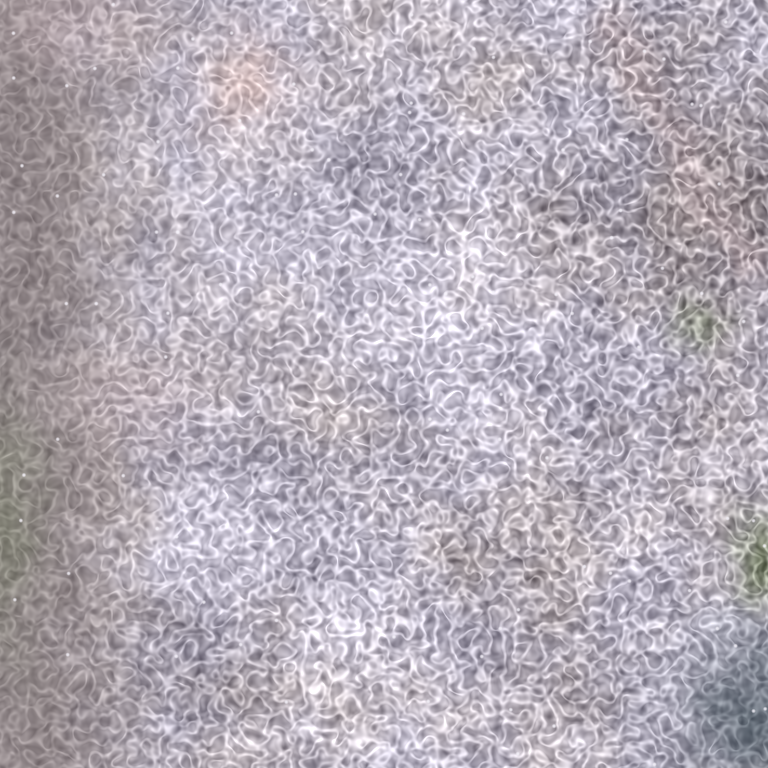
Give the GLSL for this texture, as a WebGL 2 fragment shader.

```glsl
#version 300 es
precision highp float;
// Pale lilac grit with short curled flecks, worn warm edges and mossy stains.
// Layered gradient noise gives the grain and its ridges; broad noise and soft
// elliptical patches vary the brightness, contrast and tint.

uniform vec2 u_resolution;
out vec4 fragColor;

const vec3 COOL_CAST = vec3(0.000, -0.020, 0.042);
const vec3 WARM_CAST = vec3(0.022, -0.018, -0.008);
const vec3 PEACH = vec3(0.87, 0.77, 0.76);
const vec3 ROSE = vec3(0.74, 0.67, 0.69);
const vec3 UMBER = vec3(0.51, 0.47, 0.48);
const vec3 MOSS = vec3(0.49, 0.53, 0.42);
const vec3 SLATE = vec3(0.36, 0.40, 0.44);

vec2 hash2(vec2 p) {
    vec3 q = fract(p.xyx * vec3(0.1031, 0.1030, 0.0973));
    q += dot(q, q.yzx + 33.33);
    return fract((q.xx + q.yz) * q.zy);
}

float cornerSlope(vec2 cell, vec2 offset) {
    float angle = 6.2832 * hash2(cell).x;
    return dot(vec2(cos(angle), sin(angle)), offset);
}

// Gradient noise, roughly -0.7 to 0.7
float gradientNoise(vec2 p) {
    vec2 i = floor(p), f = fract(p);
    vec2 w = f * f * f * (f * (f * 6.0 - 15.0) + 10.0);
    vec2 e = vec2(1.0, 0.0);
    float low = mix(cornerSlope(i, f), cornerSlope(i + e, f - e), w.x);
    float high = mix(cornerSlope(i + e.yx, f - e.yx),
                     cornerSlope(i + e.xx, f - e.xx), w.x);
    return mix(low, high, w.y);
}

// Sum of octaves with a gentle falloff
float broadNoise(vec2 p, float falloff) {
    float sum = 0.0, weight = 1.0;
    for (int k = 0; k < 3; k++) {
        sum += weight * gradientNoise(p);
        p = p * 2.17 + 13.7;
        weight *= falloff;
    }
    return sum;
}

// Soft elliptical patch, 1 at its centre
float patchMask(vec2 p, vec2 centre, vec2 radius) {
    vec2 d = (p - centre) / radius;
    return exp(-dot(d, d));
}

// Soft streak along the segment a-b
float streakMask(vec2 p, vec2 a, vec2 b, float radius) {
    vec2 ab = b - a;
    float t = clamp(dot(p - a, ab) / dot(ab, ab), 0.0, 1.0);
    float d = length(p - a - ab * t) / radius;
    return exp(-d * d);
}

// Rounded grit overlaid with thin curled ridges, centred on zero
float grain(vec2 p) {
    vec2 warp = vec2(gradientNoise(p * 42.0 + 3.1), gradientNoise(p * 42.0 + 57.3));
    vec2 q = p + 0.007 * warp;
    float body = gradientNoise(q * 72.0 + 21.0);
    float fine = gradientNoise(q * 124.0 + 80.0);
    float curl = 1.0 - smoothstep(0.0, 0.24, abs(gradientNoise(q * 58.0 + 9.0)));
    return 0.21 * body + 0.18 * fine + 0.18 * (curl - 0.37);
}

// Sparse bright specks, one candidate per cell
float specks(vec2 p, float cells, float density) {
    vec2 cell = floor(p * cells);
    vec2 centre = 0.3 + 0.4 * hash2(cell + 31.0);
    float present = step(1.0 - density, hash2(cell + 77.0).x);
    return present * (1.0 - smoothstep(0.05, 0.30, length(fract(p * cells) - centre)));
}

void main() {
    vec2 uv = gl_FragCoord.xy / u_resolution;
    vec2 p = uv + 0.035 * vec2(broadNoise(uv * 9.0 + 5.0, 0.6),
                               broadNoise(uv * 9.0 + 44.0, 0.6));

    // Broad light and tint
    float leftEdge = 1.0 - smoothstep(0.02, 0.24, p.x);
    float light = 0.715 + 0.12 * broadNoise(uv * 4.0 + 2.0, 0.85);
    light += 0.045 * patchMask(p, vec2(0.43, 0.55), vec2(0.22, 0.45));
    light -= 0.085 * patchMask(p, vec2(0.47, 0.76), vec2(0.07, 0.06));
    light -= 0.055 * patchMask(p, vec2(0.72, 0.66), vec2(0.11, 0.08));
    float warmth = clamp(0.22 + 0.9 * broadNoise(uv * 5.0 + 70.0, 0.6) + leftEdge, 0.0, 1.0);
    vec3 colour = light + mix(COOL_CAST, WARM_CAST, warmth);

    // Worn and stained areas
    colour = mix(colour, UMBER, 0.72 * leftEdge);
    colour = mix(colour, ROSE, 0.55 * patchMask(p, vec2(0.10, 0.97), vec2(0.10, 0.07)));
    colour = mix(colour, ROSE, 0.50 * patchMask(p, vec2(0.18, 0.48), vec2(0.08, 0.06)));
    colour = mix(colour, PEACH, 0.80 * patchMask(p, vec2(0.32, 0.89), vec2(0.06, 0.06)));
    colour = mix(colour, UMBER, 0.75 * patchMask(p, vec2(0.98, 0.73), vec2(0.10, 0.11)));
    colour = mix(colour, ROSE, 0.60 * streakMask(p, vec2(0.80, 0.95), vec2(0.97, 0.66), 0.03));
    colour = mix(colour, MOSS, 0.55 * patchMask(p, vec2(0.91, 0.58), vec2(0.035, 0.03)));
    colour = mix(colour, MOSS, 0.85 * patchMask(p, vec2(0.99, 0.27), vec2(0.04, 0.06)));
    colour = mix(colour, MOSS, 0.45 * patchMask(p, vec2(0.00, 0.32), vec2(0.05, 0.15)));
    float corner = patchMask(p, vec2(0.99, 0.06), vec2(0.10, 0.11));
    colour = mix(colour, SLATE, 0.90 * corner);

    // Grit, weaker over the worn areas
    float contrast = mix(0.85, 1.15, smoothstep(0.2, 0.7, uv.x + 0.3 * (1.0 - uv.y)));
    contrast *= (1.0 - 0.4 * leftEdge) * (1.0 - 0.5 * corner);
    colour += contrast * grain(uv) * vec3(1.0, 1.0, 0.98);
    colour = mix(colour, vec3(0.97, 0.96, 0.99), 0.8 * specks(uv, 85.0, 0.012));
    fragColor = vec4(clamp(colour, 0.0, 1.0), 1.0);
}
```
